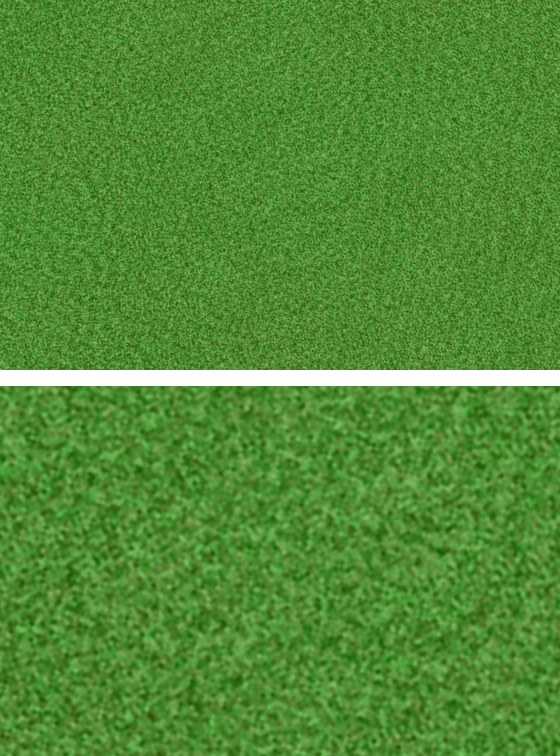
Top, the full canvas; bottom, a detail of the centre.
Reproduce this texture procedurally as a Shadertoy shader.

```glsl
// Short, dense turf seen from above: fine blurred grains of green.
// Layers of rotated value noise drive two colour axes, brightness and
// warmth, with faint wide patches that tint the lawn.

#define GRAIN_CELLS 222.0   // fine grains per canvas height
#define TINT_CELLS 150.0    // colour grains per canvas height
#define CLUMP_CELLS 60.0    // small tufts per canvas height
#define PATCH_CELLS 5.0     // wide patches per canvas height
#define CLUMP_AMOUNT 0.10
#define PATCH_AMOUNT 0.09
#define TURF_GREEN vec3(0.311, 0.538, 0.196)
#define LIGHT_AXIS vec3(0.060, 0.065, 0.062)
#define WARM_AXIS vec3(0.018, -0.012, 0.006)

float hash(vec2 p) {
    return fract(sin(dot(p, vec2(127.1, 311.7))) * 43758.5453);
}

float valueNoise(vec2 p) {
    vec2 cell = floor(p);
    vec2 f = fract(p);
    vec2 w = f * f * (3.0 - 2.0 * f);
    float low = mix(hash(cell), hash(cell + vec2(1.0, 0.0)), w.x);
    float high = mix(hash(cell + vec2(0.0, 1.0)), hash(cell + 1.0), w.x);
    return mix(low, high, w.y);
}

vec2 rotate(vec2 p, float angle) {
    float c = cos(angle), s = sin(angle);
    return vec2(c * p.x - s * p.y, s * p.x + c * p.y);
}

// Two turned layers hide the lattice; scaled to about unit deviation.
float grain(vec2 uv, float cells, float seed) {
    float a = valueNoise(rotate(uv, 0.43) * cells + seed * 17.3);
    float b = valueNoise(rotate(uv, 1.02) * cells * 1.13 + seed * 31.9 + 7.7);
    return (a + b - 1.0) / 0.304;
}

void mainImage(out vec4 fragColor, in vec2 fragCoord) {
    vec2 uv = fragCoord / iResolution.y;

    // Brightness: single grains, gathered loosely into tufts
    float light = grain(uv, GRAIN_CELLS, 1.0)
                + CLUMP_AMOUNT * grain(uv, CLUMP_CELLS, 2.0)
                + PATCH_AMOUNT * 0.6 * grain(uv, PATCH_CELLS, 3.0);

    // Warmth: brownish against vivid green grains, over wide patches
    float warmth = grain(uv, TINT_CELLS, 4.0)
                 + CLUMP_AMOUNT * grain(uv, CLUMP_CELLS * 0.5, 5.0)
                 + PATCH_AMOUNT * 3.0 * grain(uv, PATCH_CELLS * 0.7, 6.0);

    vec3 color = TURF_GREEN + light * LIGHT_AXIS + warmth * WARM_AXIS;
    fragColor = vec4(clamp(color, 0.0, 1.0), 1.0);
}
```
